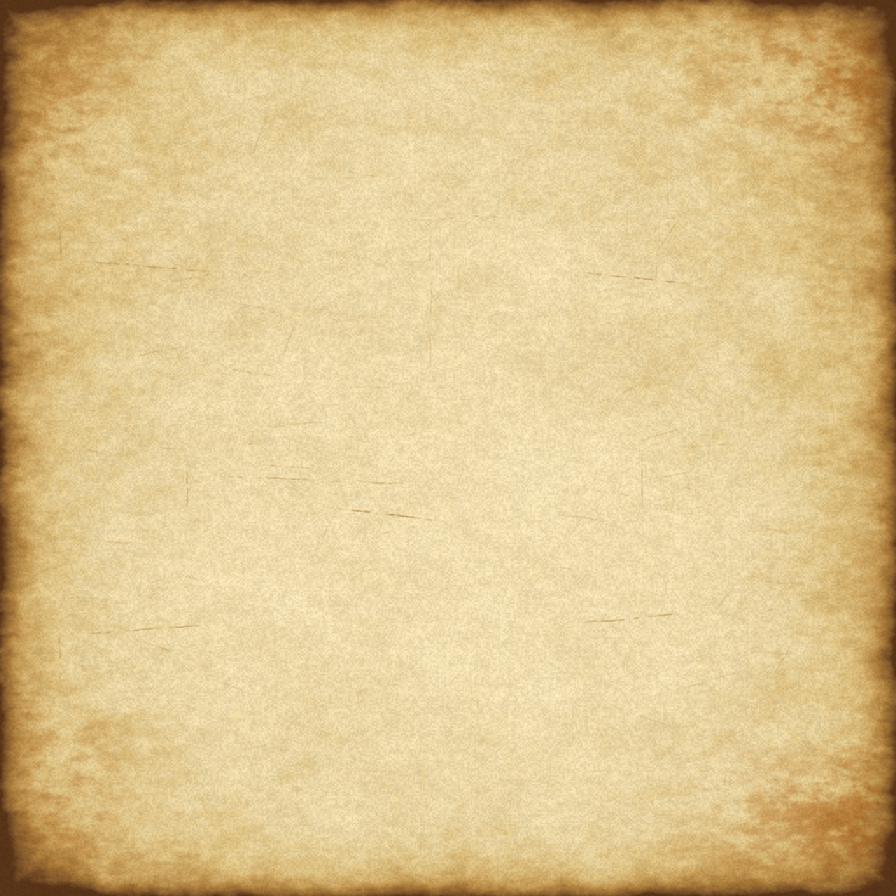
This texture is drawn by a WebGL 2 fragment shader. Its source:

```glsl
#version 300 es
precision highp float;
// Aged parchment: pale mottled centre, burnt edges, rusty corners, fibres and scratches.
uniform vec2 u_resolution;
out vec4 fragColor;

// Paper tones from palest to burnt
const vec3 PAPER[7] = vec3[7](
    vec3(0.95, 0.88, 0.70), vec3(0.91, 0.83, 0.63), vec3(0.86, 0.75, 0.50),
    vec3(0.78, 0.62, 0.35), vec3(0.65, 0.47, 0.22), vec3(0.50, 0.34, 0.17),
    vec3(0.34, 0.20, 0.09));
const vec3 RUST = vec3(0.68, 0.38, 0.12);
const vec3 SCRATCH_INK = vec3(0.66, 0.46, 0.18);

// Burn strength and reach, for side edges (x) and top and bottom (y)
const vec2 GLOW_STRENGTH = vec2(2.6, 1.6);
const vec2 GLOW_REACH = vec2(0.100, 0.080);
const vec2 CHAR_STRENGTH = vec2(2.6, 3.2);
const vec2 CHAR_REACH = vec2(0.014, 0.014);
const float CORNER_BURN = 0.8;
const float MOTTLE = 1.7;
const float SPECKLE = 1.15;
const float GRAIN = 0.13;
const float SCRATCH_WIDTH = 0.0008;
const int FAINT_SCRATCHES = 70;

float hash(vec2 p) {
    vec3 q = fract(vec3(p.xyx) * 0.1031);
    q += dot(q, q.yzx + 33.33);
    return fract((q.x + q.y) * q.z);
}

float noise(vec2 p) {
    vec2 i = floor(p), f = fract(p);
    f = f * f * (3.0 - 2.0 * f);
    return mix(mix(hash(i), hash(i + vec2(1, 0)), f.x),
               mix(hash(i + vec2(0, 1)), hash(i + vec2(1, 1)), f.x), f.y);
}

// Layered noise centred on zero
float fbm(vec2 p, int octaves) {
    float sum = 0.0, amp = 0.5, total = 0.0;
    for (int i = 0; i < octaves; i++) {
        sum += amp * noise(p);
        total += amp;
        p = mat2(1.6, 1.2, -1.2, 1.6) * p + 17.3;
        amp *= 0.6;
    }
    return sum / total - 0.5;
}

// Soft elliptical patch
float patchAt(vec2 p, vec2 centre, vec2 radius) {
    vec2 q = (p - centre) / radius;
    return exp(-dot(q, q));
}

// Thin line segment that fades at both ends
float scratch(vec2 p, vec2 a, vec2 b) {
    vec2 ab = b - a;
    float h = clamp(dot(p - a, ab) / dot(ab, ab), 0.0, 1.0);
    float d = length(p - a - ab * h);
    float fade = smoothstep(0.0, 0.25, h) * smoothstep(1.0, 0.75, h);
    return fade * (1.0 - smoothstep(0.2 * SCRATCH_WIDTH, 2.2 * SCRATCH_WIDTH, d));
}

float scratches(vec2 p) {
    vec2 wob = p + 0.004 * vec2(fbm(p * 35.0, 3), fbm(p * 35.0 + 40.0, 3));
    vec2 m = vec2(wob.x, 0.5 + abs(wob.y - 0.5)); // folded top to bottom
    // Main marks
    float s = scratch(wob, vec2(0.365, 0.433), vec2(0.51, 0.417));
    s = max(s, 0.6 * scratch(wob, vec2(0.22, 0.469), vec2(0.485, 0.459)));
    s = max(s, 0.4 * scratch(wob, vec2(0.481, 0.765), vec2(0.481, 0.575)));
    s = max(s, 0.5 * scratch(wob, vec2(0.716, 0.495), vec2(0.716, 0.435)));
    s = max(s, 0.5 * scratch(wob, vec2(0.209, 0.480), vec2(0.209, 0.422)));
    s = max(s, 0.8 * scratch(m, vec2(0.64, 0.697), vec2(0.778, 0.682)));
    s = max(s, 0.7 * scratch(m, vec2(0.08, 0.709), vec2(0.25, 0.696)));
    s = max(s, 0.6 * scratch(m, vec2(0.067, 0.765), vec2(0.067, 0.702)));
    // Scattered faint marks, mostly level
    for (int i = 0; i < FAINT_SCRATCHES; i++) {
        float k = float(i);
        vec2 c = vec2(hash(vec2(k, 3.1)), 0.15 + 0.7 * hash(vec2(k, 8.7)));
        float angle = 0.8 * (hash(vec2(k, 5.3)) - 0.5) + (i % 5 == 0 ? 1.2 : 0.0);
        vec2 arm = (0.01 + 0.03 * hash(vec2(k, 1.9))) * vec2(cos(angle), sin(angle));
        s = max(s, 0.32 * scratch(wob, c - arm, c + arm));
    }
    return s * smoothstep(0.15, 0.8, noise(p * 190.0));
}

void main() {
    vec2 uv = gl_FragCoord.xy / u_resolution;
    vec2 edge = min(uv, 1.0 - uv);
    float cloud = fbm(uv * vec2(5.0, 6.0) + 3.0, 5);
    float blotch = fbm(uv * vec2(15.0, 22.0) + 11.0, 5);
    float speckle = fbm(uv * vec2(70.0, 110.0) + 5.0, 3);
    float fibre = noise(uv * vec2(50.0, 280.0)) + 0.6 * noise(uv * vec2(260.0, 40.0)) - 0.8;
    float grain = 0.65 * hash(floor(uv * 512.0)) + 0.35 * noise(uv * 250.0) - 0.5;

    // Burnt border
    vec2 ragged = max(edge + 0.04 * cloud + 0.025 * blotch, 0.0);
    vec2 glow = GLOW_STRENGTH * exp(-ragged / GLOW_REACH);
    vec2 charred = CHAR_STRENGTH * exp(-edge / CHAR_REACH);
    float border = glow.x + glow.y + max(charred.x, charred.y);
    border += CORNER_BURN * exp(-(edge.x + edge.y) / 0.15);
    float tone = 0.5 + border * (1.0 + 0.6 * blotch);

    // Broad stains and pale areas
    tone += 0.45 * patchAt(uv, vec2(0.72, 0.83), vec2(0.22, 0.15));
    tone += 0.45 * patchAt(uv, vec2(0.69, 0.58), vec2(0.14, 0.05));
    tone += 0.35 * patchAt(uv, vec2(0.91, 0.67), vec2(0.06, 0.16));
    tone += 0.35 * patchAt(uv, vec2(0.22, 0.82), vec2(0.13, 0.12));
    tone -= 0.35 * patchAt(uv, vec2(0.50, 0.36), vec2(0.32, 0.22));
    tone += MOTTLE * (0.55 * cloud + 0.75 * blotch) + SPECKLE * speckle + 0.25 * fibre;

    // Tone ramp
    vec3 col = PAPER[0];
    for (int i = 1; i < 7; i++) col = mix(col, PAPER[i], clamp(tone - float(i - 1), 0.0, 1.0));

    // Rust in the corners
    vec2 folded = vec2(uv.x, 0.5 + abs(uv.y - 0.5));
    float rust = patchAt(folded, vec2(0.96, 0.91), vec2(0.13, 0.07))
               + 0.5 * patchAt(folded, vec2(0.07, 0.88), vec2(0.06, 0.09));
    rust *= smoothstep(-0.25, 0.3, blotch + speckle) * smoothstep(0.0, 0.03, min(edge.x, edge.y));
    col = mix(col, RUST, 0.45 * clamp(rust, 0.0, 1.0));
    col = mix(col, SCRATCH_INK, 0.6 * scratches(uv));
    col *= 1.0 + GRAIN * grain;
    fragColor = vec4(clamp(col, 0.0, 1.0), 1.0);
}
```
